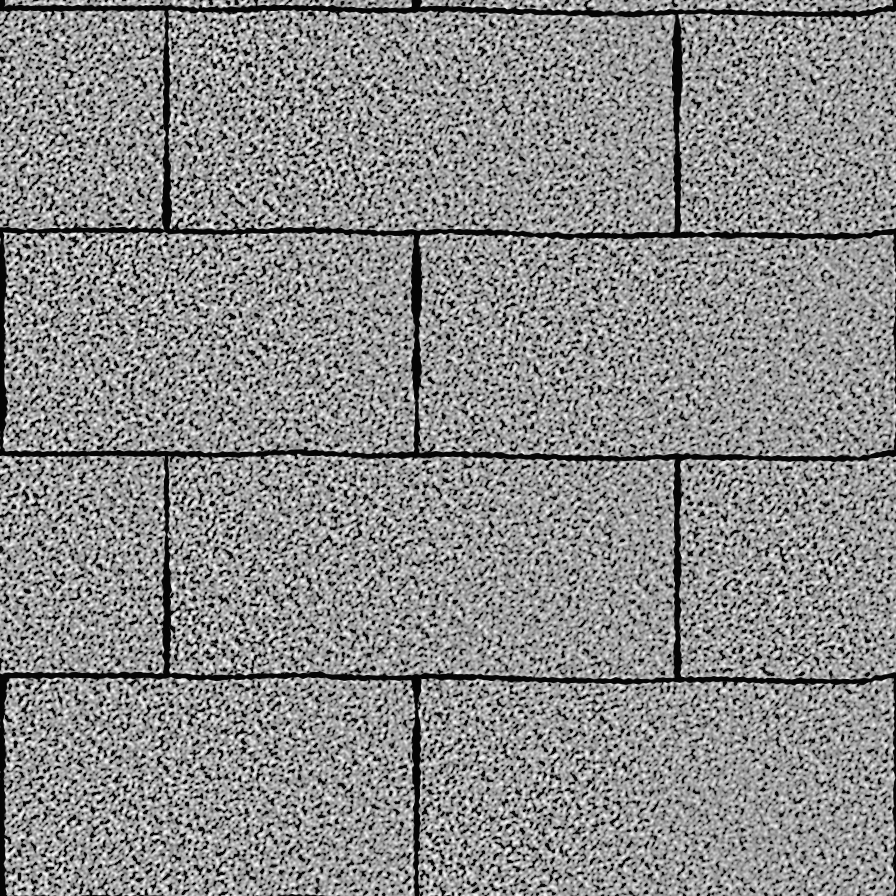
Give the GLSL for this texture, as a three.js fragment shader.

```glsl
// Grey roof shingles with coarse mineral grain, in four staggered courses split by ragged black gaps.
varying vec2 vUv;

const float COURSE_HEIGHT = 0.2483;
const float TOP_GAP = 0.0075;
const vec2 EVEN_GAPS = vec2(0.186, 0.756);
const vec2 ODD_GAPS = vec2(0.002, 0.465);
const vec3 GAP_BLACK = vec3(0.02);

float hash(vec2 p) {
  p = fract(p * vec2(0.1031, 0.1137));
  p += dot(p, p.yx + 33.33);
  return fract((p.x + p.y) * p.x * 17.0);
}

vec2 gradientAt(vec2 cell) {
  float angle = 6.28319 * hash(cell);
  return vec2(cos(angle), sin(angle));
}

float gradientNoise(vec2 p) {
  vec2 i = floor(p);
  vec2 f = p - i;
  vec2 u = f * f * f * (f * (f * 6.0 - 15.0) + 10.0);
  vec2 e = vec2(1.0, 0.0);
  float low = mix(dot(gradientAt(i), f), dot(gradientAt(i + e), f - e), u.x);
  float high = mix(dot(gradientAt(i + e.yx), f - e.yx),
                   dot(gradientAt(i + 1.0), f - 1.0), u.x);
  return mix(low, high, u.y);
}

vec2 rotate(vec2 p, float angle) {
  float c = cos(angle);
  float s = sin(angle);
  return vec2(c * p.x + s * p.y, c * p.y - s * p.x);
}

// Distance to a line repeating once per unit
float wrapDistance(float x, float center) {
  return abs(fract(x - center + 0.5) - 0.5);
}

// Height below the top gap; the courses sag slightly to the right
float courseDepth(vec2 p) {
  float sag = 0.0085 * p.x - 0.0065 * smoothstep(0.955, 1.0, p.x);
  return 1.0 - p.y - TOP_GAP - sag + 0.004 * gradientNoise(vec2(p.x * 9.0, 4.5));
}

// Grain with roughly unit deviation, drawn out along the diagonal
float grain(vec2 p) {
  float streaks = gradientNoise(rotate(p, 0.8) * vec2(145.0, 225.0) + 40.0);
  float specks = gradientNoise(rotate(p, 0.35) * 235.0 + 500.0);
  return 3.6 * (streaks + 0.8 * specks);
}

// Mostly mid grey, falling off steeply into black pits
float grainTone(float z) {
  float pit = max(0.0, -0.4 - z);
  return clamp(0.615 + 0.14 * z - 0.36 * pit * pit, 0.03, 0.95);
}

// Signed distance to a gap whose width swells and frays
float gapEdge(float dist, float halfWidth, float swell, float fray) {
  return dist - halfWidth * (1.0 + swell) - 0.0026 * fray;
}

void main() {
  vec2 p = vUv;
  float depth = courseDepth(p);
  float course = floor(depth / COURSE_HEIGHT);
  vec2 gaps = mix(EVEN_GAPS, ODD_GAPS, mod(course, 2.0));

  // Position within the shingle, from its left gap to its right gap
  float inFirst = step(gaps.x, p.x) * step(p.x, gaps.y);
  float start = mix(gaps.y, gaps.x, inFirst);
  float span = mix(1.0 - gaps.y + gaps.x, gaps.y - gaps.x, inFirst);
  float across = fract(p.x - start) / span;

  // Ragged gaps
  float fray = gradientNoise(p * 155.0 + 90.0);
  float courseDist = wrapDistance(depth / COURSE_HEIGHT, 0.0) * COURSE_HEIGHT;
  float nearGap = min(wrapDistance(p.x, gaps.x), wrapDistance(p.x, gaps.y));
  float swellAcross = 0.5 * gradientNoise(vec2(p.x * 40.0, course + 0.5));
  float swellDown = 1.1 * gradientNoise(vec2(floor(p.x * 20.0) + 0.5, p.y * 24.0));
  float courseEdge = gapEdge(courseDist, 0.0029, swellAcross, fray);
  float sideEdge = gapEdge(nearGap, 0.0038, swellDown, fray);
  float edge = min(courseEdge, sideEdge);

  // Grain is roughest towards the left of each shingle
  float roughness = 1.14 - 0.16 * across - 0.18 * smoothstep(0.1, 0.85, p.x);
  roughness += 0.22 * gradientNoise(p * 5.0 + 12.0);
  float rim = 1.0 - smoothstep(0.001, 0.005, edge);
  float tone = grainTone(grain(p) * roughness + 0.5 * rim);

  float surface = smoothstep(-0.0008, 0.0010, edge);
  gl_FragColor = vec4(mix(GAP_BLACK, vec3(tone), surface), 1.0);
}
```
